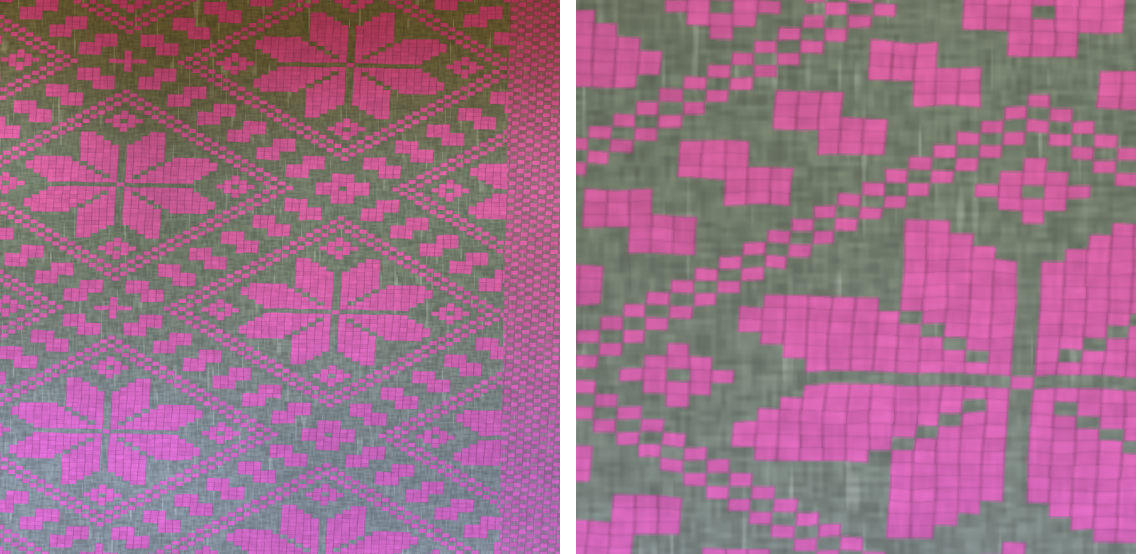
Left, the full canvas; right, a detail of the centre.
A WebGL 1 fragment shader for this pattern:

```glsl
precision highp float;
// Woven cloth: pink eight-petal stars in a lattice of chequered diagonal bands, with a dotted selvedge.
uniform vec2 u_resolution;

#define ORIGIN vec2(0.625, 0.117)      // centre of one star, y down
#define ACROSS vec2(0.794, 0.014)      // repeat vector along a row
#define DOWN vec2(-0.026, 0.440)       // repeat vector along a column
#define HALF_REPEAT 29.0               // woven cells in half a repeat
#define SELVEDGE 0.911                 // left edge of the dotted border
#define GROUND_TOP vec3(0.36, 0.31, 0.16)
#define GROUND_MID vec3(0.44, 0.48, 0.41)
#define GROUND_LOW vec3(0.51, 0.56, 0.61)
#define THREAD_TOP vec3(0.66, 0.20, 0.32)
#define THREAD_MID vec3(0.84, 0.37, 0.62)
#define THREAD_LOW vec3(0.84, 0.41, 0.80)
#define WEAR 0.16                      // strength of the yarn variation

float hash(vec2 p) {
  return fract(sin(dot(p, vec2(12.99, 78.23))) * 43758.5);
}

float noise(vec2 p) {
  vec2 i = floor(p), f = fract(p);
  f = f * f * (3.0 - 2.0 * f);
  return mix(mix(hash(i), hash(i + vec2(1.0, 0.0)), f.x),
             mix(hash(i + vec2(0.0, 1.0)), hash(i + 1.0), f.x), f.y);
}

// Canvas position to woven-cell coordinates, along the skewed lattice
vec2 toCells(vec2 p) {
  vec2 d = p - ORIGIN;
  float area = ACROSS.x * DOWN.y - ACROSS.y * DOWN.x;
  vec2 repeats = vec2(d.x * DOWN.y - d.y * DOWN.x, d.y * ACROSS.x - d.x * ACROSS.y) / area;
  return repeats * 2.0 * HALF_REPEAT;
}

// Eight-petal star with four small hollow diamonds, in the positive quadrant
bool starMotif(vec2 a) {
  float along = max(a.x, a.y), side = min(a.x, a.y);
  float widest = a.x > a.y ? 6.5 : 5.5;
  bool petal = side > 0.5 && side < widest && along > side + 0.5
            && along < min(8.5 + side, 17.5 - side);
  bool heart = along < 1.5 && along - side < 0.5;
  float ring = abs(along - 15.0) + side;
  return petal || heart || (ring > 0.5 && ring < 2.5);
}

// 3 by 3 blocks stepping along the diagonal; d is the offset across the band
bool blockRow(float x, float d, float offset, float phase) {
  float lx = mod(x - phase + 2.0, 4.0) - 2.0;
  float ly = d - offset - lx;
  return abs(lx) < 1.5 && abs(ly) < 1.5;
}

// Two staggered block rows between double chequered rails
bool bandMotif(vec2 a) {
  float d = a.x + a.y - HALF_REPEAT;
  float rail = abs(abs(d) - 8.0);
  bool chequer = rail > 0.5 && rail < 1.5;
  return chequer || blockRow(a.x, d, 2.0, 2.0) || blockRow(a.x, d, -2.0, 0.0);
}

// 1 where the pink weft shows on the face of the cloth
float weft(vec2 p) {
  vec2 cell = floor(toCells(p) + 0.5);
  if (p.x > SELVEDGE - 0.02 * p.y) return mod(cell.x + cell.y, 2.0);
  vec2 a = abs(mod(cell + HALF_REPEAT, 2.0 * HALF_REPEAT) - HALF_REPEAT);
  bool band = bandMotif(a);
  if (a.x + a.y > HALF_REPEAT) a = HALF_REPEAT - a;
  return (band || starMotif(a)) ? 1.0 : 0.0;
}

vec3 ramp(vec3 top, vec3 mid, vec3 low, float t) {
  return mix(mix(top, mid, smoothstep(-0.02, 0.36, t)), low, smoothstep(0.38, 0.86, t));
}

void main() {
  vec2 p = vec2(gl_FragCoord.x, u_resolution.y - gl_FragCoord.y) / u_resolution.x;
  // Uneven beat of the loom
  vec2 q = p + 0.0022 * (vec2(noise(p * 45.0), noise(p * 45.0 + 71.0)) - 0.5);

  // Supersampled coverage
  float cover = 0.0;
  for (int i = 0; i < 9; i++) {
    float k = float(i);
    vec2 jitter = vec2(mod(k, 3.0), floor((k + 0.5) / 3.0)) - 1.0;
    cover += weft(q + jitter * 0.00075) / 9.0;
  }

  // Light and dye drift over the cloth
  float drift = noise(p * 3.5 + 4.0) - 0.5;
  float t = p.y + 0.08 * drift - 0.05 * p.x;
  vec3 ground = ramp(GROUND_TOP, GROUND_MID, GROUND_LOW, t);
  vec3 thread = ramp(THREAD_TOP, THREAD_MID, THREAD_LOW, t + 0.04);

  // Fine ground weave with pale vertical slubs
  float grain = noise(p * vec2(330.0, 90.0)) + noise(p * vec2(90.0, 330.0)) - 1.0;
  float slub = smoothstep(0.78, 1.0, noise(p * vec2(210.0, 24.0) + 9.0));
  ground *= 1.0 + WEAR * grain;
  ground += 0.10 * slub;

  // Ribs between weft floats and per-cell yarn variation
  vec2 cells = toCells(q);
  vec2 id = floor(cells + 0.5), f = abs(cells - id);
  float rib = smoothstep(0.34, 0.5, f.x) * (0.5 + 0.5 * hash(id + 200.0));
  thread *= 1.0 - 0.16 * rib - 0.05 * smoothstep(0.3, 0.5, f.y);
  thread *= 1.0 + WEAR * (0.5 * hash(id + 500.0) - 0.22 + 0.35 * grain);

  // Pink floats showing through the dense selvedge
  float border = smoothstep(-0.002, 0.002, p.x - SELVEDGE + 0.02 * p.y);
  ground = mix(ground, thread * 0.88, 0.42 * border);

  vec3 color = mix(ground, thread, cover * 0.96);
  color *= 1.0 + 0.14 * drift;
  gl_FragColor = vec4(clamp(color, 0.0, 1.0), 1.0);
}
```
